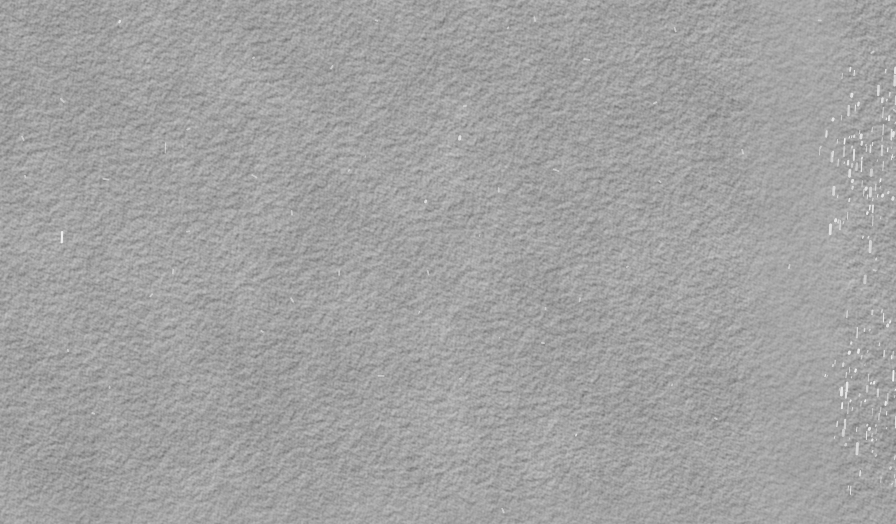
Write a Shadertoy shader that draws this texture.

```glsl
// Grey embossed paper with a fine relief, stray fibres and a worn, white-flecked right edge.

const float BASE_TONE = 0.634;
const float RELIEF_CONTRAST = 0.116;
const float PIT_DEPTH = 0.2;                  // deepens shadows, flattens lights
const float GRAIN_SCALE = 70.0;               // grains per canvas height
const float GRAIN_ROUGHNESS = 0.66;           // strength of each finer octave
const vec2 GRAIN_STRETCH = vec2(0.85, 1.0);   // below 1 lengthens the grain
const vec2 LIGHT_STEP = vec2(-0.0012, 0.0021);
const float TOOTH_SCALE = 205.0;              // finest speckle per canvas height
const float TOOTH_CONTRAST = 0.062;
const float MOTTLE_CONTRAST = 0.037;
const float SMOOTH_STRIP_CONTRAST = 0.65;
const float FIBRE_GRID = 13.0;
const float FIBRE_CHANCE = 0.15;
const float FIBRE_TONE = 0.86;
const vec2 FLECK_CELL = vec2(0.0075, 0.018);
const float FLECK_CHANCE = 0.52;
const float FLECK_TONE = 0.94;
const float TAU = 6.2832;
const mat2 TURN = mat2(0.8, 0.6, -0.6, 0.8);

vec2 hash2(vec2 p) {
    vec3 q = fract(p.xyx * vec3(0.1031, 0.1030, 0.0973));
    q += dot(q, q.yzx + 33.33);
    return fract((q.xx + q.yz) * q.zy);
}

float gradientDot(vec2 cell, vec2 offset) {
    float angle = TAU * hash2(cell).x;
    return dot(vec2(cos(angle), sin(angle)), offset);
}

float gradientNoise(vec2 p) {
    vec2 i = floor(p), f = p - i;
    vec2 u = f * f * f * (f * (f * 6.0 - 15.0) + 10.0);
    vec2 e = vec2(1.0, 0.0);
    return mix(mix(gradientDot(i, f), gradientDot(i + e, f - e), u.x),
               mix(gradientDot(i + e.yx, f - e.yx), gradientDot(i + e.xx, f - e.xx), u.x), u.y);
}

// Height of the paper surface
float paperHeight(vec2 p) {
    float height = 0.0, amplitude = 1.0;
    vec2 q = TURN * (p * GRAIN_SCALE * GRAIN_STRETCH) + 140.0;
    for (int octave = 0; octave < 3; octave++) {
        height += amplitude * gradientNoise(q);
        q = TURN * q * 1.9 + 17.3;
        amplitude *= GRAIN_ROUGHNESS;
    }
    return height;
}

// Broad uneven shading, from wide clouds to small blotches
float mottle(vec2 p) {
    return gradientNoise(p * 3.0 + 5.0) + 0.8 * gradientNoise(TURN * p * 10.0 + 31.0)
         + 0.9 * gradientNoise(TURN * p * 28.0 + 63.0);
}

float segmentDistance(vec2 p, vec2 halfSpan) {
    float along = clamp(dot(p, halfSpan) / dot(halfSpan, halfSpan), -1.0, 1.0);
    return length(p - halfSpan * along);
}

float strokeCover(float distance, float radius, float pixel) {
    return 1.0 - smoothstep(radius - 0.6 * pixel, radius + 0.6 * pixel, distance);
}

// Rare short fibres at any angle
float strayFibres(vec2 p, float pixel) {
    vec2 cell = floor(p * FIBRE_GRID);
    vec2 traits = hash2(cell + 71.0);
    vec2 centre = (cell + 0.2 + 0.6 * hash2(cell + 9.0)) / FIBRE_GRID;
    float angle = TAU * traits.y;
    vec2 halfSpan = mix(0.001, 0.005, traits.y * traits.y) * vec2(cos(angle), sin(angle));
    return step(traits.x, FIBRE_CHANCE) * strokeCover(segmentDistance(p - centre, halfSpan), 0.0017, pixel);
}

// Upright flecks gathered in two clumps along the right edge
float edgeFlecks(vec2 p, float aspect, float pixel) {
    float cover = 0.0;
    vec2 home = floor(p / FLECK_CELL);
    for (int k = 0; k < 9; k++) {
        vec2 cell = home + vec2(k % 3 - 1, k / 3 - 1);
        vec2 traits = hash2(cell + 23.0);
        vec2 shape = hash2(cell + 57.0);
        vec2 centre = (cell + hash2(cell + 131.0)) * FLECK_CELL;
        float band = smoothstep(0.91, 0.95, centre.x / aspect);
        float clump = cos(TAU * (centre.y - 0.23) / 0.47) + 2.6 * gradientNoise(centre * 19.0);
        float chance = FLECK_CHANCE * band * smoothstep(-0.8, 1.0, clump);
        vec2 halfSpan = vec2(0.0004, mix(0.001, 0.010, traits.y * traits.y));
        float radius = mix(0.0008, 0.0028, shape.x * shape.x);
        float stroke = strokeCover(segmentDistance(p - centre, halfSpan), radius, pixel);
        cover = max(cover, step(traits.x, chance) * stroke * mix(0.5, 1.0, shape.y));
    }
    return cover;
}

void mainImage(out vec4 fragColor, in vec2 fragCoord) {
    float pixel = 1.0 / iResolution.y;
    float aspect = iResolution.x * pixel;
    vec2 p = fragCoord * pixel;
    float across = p.x / aspect;

    // Smoother, paler strip before the right edge, and along the bottom
    float strip = smoothstep(0.81, 0.87, across) * (1.0 - smoothstep(0.92, 0.96, across));
    strip = max(strip, 0.5 * (1.0 - smoothstep(0.02, 0.09, p.y)));

    // Relief lit from one upper side, with fine tooth and uneven shading
    float relief = paperHeight(p + LIGHT_STEP) - paperHeight(p - LIGHT_STEP);
    relief -= PIT_DEPTH * relief * relief;
    float tooth = gradientNoise(TURN * p * TOOTH_SCALE + 211.0);
    float contrast = mix(1.0, SMOOTH_STRIP_CONTRAST, strip);
    float tone = BASE_TONE + 0.012 * strip;
    tone += contrast * (RELIEF_CONTRAST * relief + TOOTH_CONTRAST * tooth + MOTTLE_CONTRAST * mottle(p));

    // White marks
    tone = mix(tone, FIBRE_TONE, 0.75 * strayFibres(p, pixel));
    tone = mix(tone, FLECK_TONE, edgeFlecks(p, aspect, pixel));
    fragColor = vec4(vec3(tone), 1.0);
}
```
